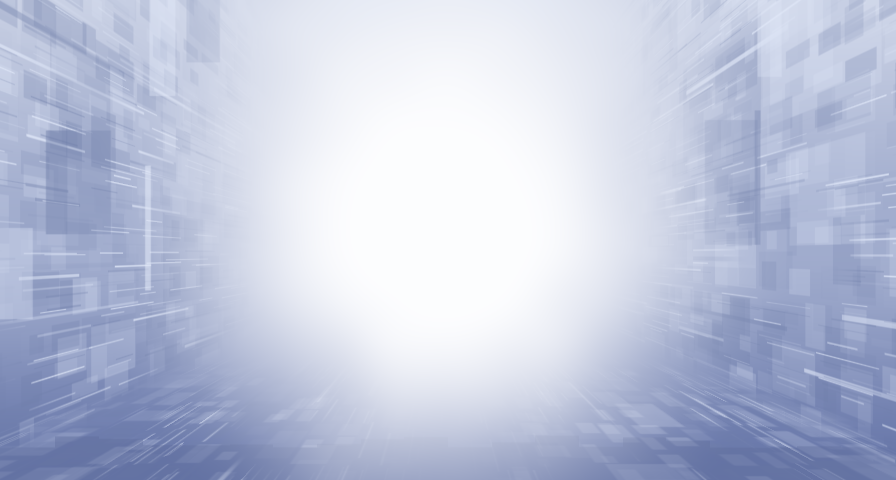
Write a WebGL 1 fragment shader that draws this background.

```glsl
precision highp float;
uniform vec2 u_resolution;

const vec2 VANISH = vec2(-0.015, -0.03);
const vec3 SKY = vec3(0.78, 0.81, 0.89);
const vec3 STEEL = vec3(0.63, 0.675, 0.805);
const vec3 INDIGO = vec3(0.40, 0.46, 0.66);
const vec3 SHADOW = vec3(0.43, 0.49, 0.66);
const vec3 SHEEN = vec3(0.88, 0.91, 0.975);
const vec3 FOG = vec3(0.99, 0.992, 0.998);

float hash(vec2 p) {
  vec3 q = fract(p.xyx * vec3(0.1031, 0.1030, 0.0973));
  q += dot(q, q.yzx + 33.33);
  return fract((q.x + q.y) * q.z);
}

float valueNoise(vec2 p) {
  vec2 i = floor(p), f = fract(p);
  f = f * f * (3.0 - 2.0 * f);
  float low = mix(hash(i), hash(i + vec2(1.0, 0.0)), f.x);
  float high = mix(hash(i + vec2(0.0, 1.0)), hash(i + 1.0), f.x);
  return mix(low, high, f.y);
}

float boxMask(vec2 offset, vec2 halfSize, vec2 blur) {
  vec2 m = smoothstep(-blur, blur, halfSize - abs(offset));
  return m.x * m.y;
}

// One random box per cell: x is coverage, y is a random tone
vec2 scatterBoxes(vec2 p, vec2 scale, vec2 maxHalf, float blur, float seed) {
  vec2 q = p * scale + seed * 7.31;
  vec2 id = floor(q) + seed * 19.0;
  vec2 size = maxHalf * mix(vec2(0.35), vec2(1.0), vec2(hash(id + 3.7), hash(id + 8.1)));
  vec2 room = 0.48 - size;
  vec2 centre = 0.5 + room * (2.0 * vec2(hash(id + 13.3), hash(id + 27.9)) - 1.0);
  return vec2(boxMask(fract(q) - centre, size, blur * scale), hash(id + 41.7));
}

// Soft panels and sparse long rails laid out on a receding plane
vec3 addStructure(vec3 col, vec2 plane, float blur, float seed, float amount) {
  for (int i = 0; i < 4; i++) {
    float k = float(i);
    vec2 panel = scatterBoxes(plane, vec2(2.0 + 1.9 * k, 2.3 + 2.4 * k),
                              vec2(0.47, 0.44), blur, seed + k);
    vec3 tint = mix(SHADOW, SHEEN, step(0.55, panel.y));
    col = mix(col, tint, amount * panel.x * abs(panel.y - 0.55) * 0.5);
  }
  float cluster = smoothstep(0.25, 0.65, valueNoise(plane * vec2(2.0, 4.0) + seed));
  for (int i = 0; i < 4; i++) {
    float k = float(i);
    vec2 rail = scatterBoxes(plane, vec2(1.3 + 0.9 * k, 9.0 + 9.0 * k),
                             vec2(0.46, 0.085), blur, seed + 11.0 + k);
    float bright = smoothstep(0.62, 1.0, rail.y);
    float dark = smoothstep(0.3, 0.0, rail.y) * 0.5;
    vec3 tint = mix(SHADOW, SHEEN, step(0.5, rail.y));
    col = mix(col, tint, amount * cluster * rail.x * (bright + dark) * 0.8);
  }
  return col;
}

vec3 addBlock(vec3 col, vec2 p, vec2 centre, vec2 halfSize, vec3 tint, float amount, float px) {
  return mix(col, tint, amount * boxMask(p - centre, halfSize, vec2(px)));
}

vec3 edgeColour(float y) {
  vec3 col = mix(STEEL, SKY, smoothstep(0.0, 0.52, y));
  return mix(col, INDIGO, smoothstep(0.0, 0.52, -y));
}

float fogAmount(vec2 p) {
  vec2 g = p - vec2(-0.01, 0.03);
  g.y *= mix(0.92, 0.78, smoothstep(-0.1, 0.1, g.y));
  float drift = valueNoise(p * 4.0) * 0.6 + valueNoise(p * 9.0) * 0.4 - 0.5;
  return 1.0 - smoothstep(0.15, 0.74, length(g) + drift * 0.06);
}

void main() {
  float px = 1.0 / u_resolution.y;
  vec2 p = (gl_FragCoord.xy - 0.5 * u_resolution) * px;
  vec2 ray = p - VANISH;
  float side = step(0.0, ray.x);
  vec3 base = edgeColour(p.y);

  // Side walls, dissolving toward the middle
  float wallDist = max(abs(ray.x), 0.05);
  float height = ray.y / wallDist;
  vec2 wallPlane = vec2(log(wallDist) * 1.6, height);
  float wallBlur = px / wallDist * (1.0 + 0.5 * abs(height));
  float wallShow = smoothstep(0.32, 0.68, wallDist);
  vec3 wall = addStructure(base, wallPlane, wallBlur, 2.0 + side * 31.0, wallShow);

  // Large blocks and posts on the walls
  wall = addBlock(wall, p, vec2(-0.77, 0.12), vec2(0.068, 0.108), SHADOW, 0.3, px);
  wall = addBlock(wall, p, vec2(-0.815, 0.12), vec2(0.022, 0.108), SHADOW, 0.25, px);
  wall = addBlock(wall, p, vec2(-0.625, 0.025), vec2(0.006, 0.13), SHEEN, 0.55, px);
  wall = addBlock(wall, p, vec2(-0.90, -0.07), vec2(0.035, 0.095), SHEEN, 0.35, px);
  wall = addBlock(wall, p, vec2(-0.595, 0.41), vec2(0.027, 0.11), SHEEN, 0.4, px);
  wall = addBlock(wall, p, vec2(-0.51, 0.44), vec2(0.035, 0.07), SHADOW, 0.2, px);
  wall = addBlock(wall, p, vec2(0.59, 0.12), vec2(0.055, 0.13), SHADOW, 0.2, px);
  wall = addBlock(wall, p, vec2(0.645, 0.13), vec2(0.006, 0.14), SHADOW, 0.35, px);
  wall = addBlock(wall, p, vec2(0.67, 0.42), vec2(0.025, 0.08), SHEEN, 0.3, px);

  // Floor with a dark stepped front edge
  float floorDist = max(-ray.y, 0.05);
  float lateral = ray.x / floorDist;
  vec2 floorPlane = vec2(log(floorDist) * 1.6, lateral * 0.7);
  float floorBlur = px / floorDist * (1.0 + 0.5 * abs(lateral));
  float floorShow = smoothstep(0.2, 0.36, floorDist) * smoothstep(0.0, 0.5, wallDist);
  vec3 ground = addStructure(base, floorPlane, floorBlur, 71.0, floorShow);
  float stepTop = -0.435 + 0.03 * hash(vec2(floor(p.x * 11.0), 5.0));
  ground = mix(ground, INDIGO * 0.92, 0.4 * smoothstep(px, -px, p.y - stepTop));
  vec3 col = mix(wall, ground, smoothstep(0.38, 0.50, -height));

  // Luminous haze with a faint cloud tint along the top
  col = mix(col, FOG, fogAmount(p));
  float cloud = smoothstep(0.38, 0.52, p.y) * valueNoise(p * vec2(6.0, 12.0));
  col = mix(col, vec3(0.90, 0.925, 0.97), cloud * 0.35);
  gl_FragColor = vec4(col, 1.0);
}
```
